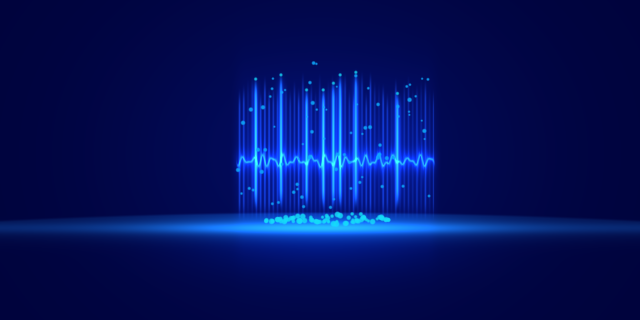
A Shadertoy shader for this background:

```glsl
const vec3 NIGHT = vec3(0.0, 0.012, 0.235);
const vec3 HAZE = vec3(0.008, 0.035, 0.14);
const vec3 ROYAL = vec3(0.02, 0.10, 0.40);
const vec3 SKY = vec3(0.13, 0.58, 0.92);
const vec3 TEAL = vec3(0.06, 0.30, 0.38);
const vec3 CYAN = vec3(0.08, 0.86, 0.97);

// Main beams: x position and top height
const vec2 BEAMS[8] = vec2[8](
    vec2(0.799, 0.753), vec2(0.878, 0.766), vec2(0.958, 0.719), vec2(1.010, 0.719),
    vec2(1.042, 0.740), vec2(1.063, 0.766), vec2(1.112, 0.774), vec2(1.242, 0.708));
const float LEFT = 0.742;
const float RIGHT = 1.356;
const float WAVE_Y = 0.497;

vec3 hash3(float n) {
    vec3 q = fract(vec3(n) * vec3(0.1031, 0.1030, 0.0973));
    q += dot(q, q.yzx + 33.33);
    return fract((q.xxy + q.yzz) * q.zyx);
}

float gauss(float d, float width) {
    return exp(-d * d / (width * width));
}

float span(float v, float low, float high, float soft) {
    return smoothstep(low - soft, low + soft, v) * (1.0 - smoothstep(high - soft, high + soft, v));
}

float disc(vec2 p, vec2 center, float radius, float pixel) {
    return 1.0 - smoothstep(radius - pixel, radius + pixel, length(p - center));
}

float waveHeight(float x) {
    float swell = 0.45 + 0.55 * abs(sin(x * 19.0 + 1.0));
    float ripple = 0.65 * sin(x * 170.0 + 2.0 * sin(x * 23.0)) + 0.35 * sin(x * 293.0);
    return WAVE_Y + 0.021 * swell * ripple;
}

float waveDistance(vec2 p) {
    float step_ = 0.001;
    float slope = (waveHeight(p.x + step_) - waveHeight(p.x - step_)) / (2.0 * step_);
    return abs(p.y - waveHeight(p.x)) / sqrt(1.0 + slope * slope);
}

vec3 backdrop(vec2 p) {
    float halo = exp(-dot((p - vec2(1.0, 0.52)) / vec2(0.62, 0.50), (p - vec2(1.0, 0.52)) / vec2(0.62, 0.50)));
    return NIGHT + HAZE * halo;
}

vec3 floorGlow(vec2 p) {
    float dx = p.x - 1.0;
    float rim = 0.337 - 0.026 * dx * dx;
    float below = 1.0 - smoothstep(rim - 0.007, rim + 0.003, p.y);
    float sheet = below * gauss(p.y - 0.295, 0.042) * (0.22 + 0.68 * gauss(dx, 0.55));
    float core = gauss(p.y - 0.287, 0.016) * (0.16 + 0.75 * gauss(dx, 0.42));
    float spill = gauss(dx, 0.38) * gauss(p.y - 0.26, 0.10) * below;
    return TEAL * sheet + SKY * core * 0.72 + vec3(0.0, 0.055, 0.17) * spill;
}

vec3 thinLines(vec2 p, float pixel) {
    float spacing = 0.0132;
    float id = floor((p.x - LEFT) / spacing);
    vec3 rnd = hash3(id + 11.0);
    float offset = p.x - LEFT - (id + 0.5) * spacing;
    float inside = span(p.x, LEFT, RIGHT, pixel);
    float tall = span(p.y, 0.34, 0.68 + 0.07 * rnd.x, 0.035);
    return vec3(0.10, 0.26, 0.60) * gauss(offset, 0.0022 + 0.3 * pixel) * inside * tall * (0.15 + 0.50 * rnd.y);
}

vec3 beam(vec2 p, vec2 place, float pixel) {
    float d = p.x - place.x;
    float tall = span(p.y, 0.375, place.y - 0.02, 0.035);
    float strength = 0.55 + 0.45 * gauss(p.y - 0.54, 0.18);
    float core = gauss(d, 0.0030 + 0.3 * pixel);
    return (SKY * core + vec3(0.02, 0.10, 0.36) * gauss(d, 0.012)) * tall * strength;
}

void mainImage(out vec4 fragColor, in vec2 fragCoord) {
    float pixel = 1.0 / iResolution.y;
    vec2 p = fragCoord * pixel;
    p.x += 1.0 - 0.5 * iResolution.x * pixel;
    vec3 color = backdrop(p) + floorGlow(p);

    // Blue curtain and its lines
    float curtain = span(p.x, LEFT, RIGHT, 0.025);
    color += ROYAL * curtain * (0.45 * gauss(p.y - 0.50, 0.20) + 0.75 * gauss(p.y - WAVE_Y, 0.032));
    color += thinLines(p, pixel);
    for (int i = 0; i < 8; i++) {
        color += beam(p, BEAMS[i], pixel);
        color = mix(color, CYAN, 0.8 * disc(p, BEAMS[i], 0.0045, pixel));
    }

    // Signal wave
    float d = waveDistance(p);
    float reach = span(p.x, LEFT, RIGHT, 0.006);
    color += reach * (SKY * 0.75 * gauss(d, 0.0028 + 0.3 * pixel) + ROYAL * 0.6 * gauss(d, 0.012));

    // Floating sparks, rising highest near the middle
    for (int i = 0; i < 76; i++) {
        vec3 rnd = hash3(float(i) + 41.0);
        float x = mix(LEFT, RIGHT, rnd.x);
        float ceiling = 0.76 + 0.10 * gauss(x - 1.03, 0.08);
        vec2 center = vec2(x, mix(0.35, ceiling, rnd.y));
        float radius = mix(0.0025, 0.0065, rnd.z);
        color = mix(color, vec3(0.05, 0.65, 0.98), 0.9 * disc(p, center, radius, pixel));
    }

    // Dense sparks resting on the floor
    for (int i = 0; i < 80; i++) {
        vec3 rnd = hash3(float(i) + 207.0);
        float x = 1.025 + 0.195 * (rnd.x * 2.0 - 1.0);
        float lift = 0.033 * rnd.y * rnd.y * gauss(x - 1.05, 0.16);
        vec2 center = vec2(x, 0.308 + lift - 0.012 * rnd.z * gauss(x - 1.06, 0.06));
        color = mix(color, CYAN, 0.85 * disc(p, center, mix(0.004, 0.009, rnd.z), pixel));
    }

    fragColor = vec4(clamp(color, 0.0, 1.0), 1.0);
}
```
